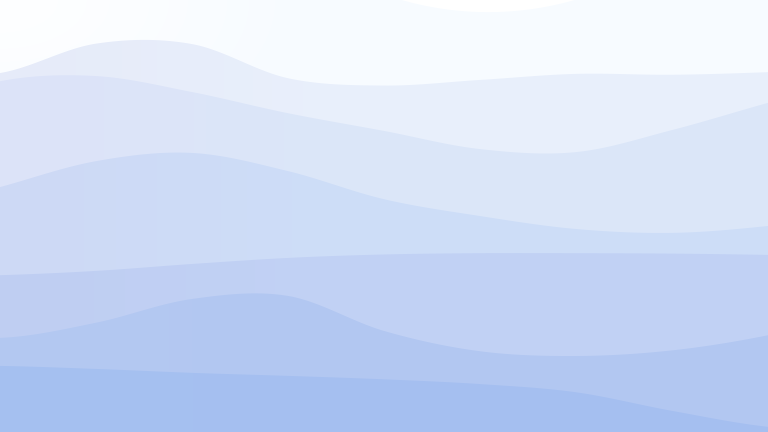
This background is drawn by a WebGL 2 fragment shader. Its source:

```glsl
#version 300 es
precision highp float;

uniform vec2 u_resolution;
out vec4 fragColor;

const float ASPECT = 16.0 / 9.0;
const float SPANS = 8.0;

// Catmull-Rom curve through evenly spaced heights, with one extra knot at each end
float ridgeHeight(float x, float knots[11]) {
    float position = clamp(x, 0.0, 0.9999) * SPANS;
    int i = int(position);
    float t = position - float(i);
    float a = knots[i], b = knots[i + 1], c = knots[i + 2], d = knots[i + 3];
    return b + 0.5 * t * (c - a + t * (2.0 * a - 5.0 * b + 4.0 * c - d
             + t * (3.0 * (b - c) + d - a)));
}

// Antialiased coverage from a signed distance, positive inside
float coverage(float distanceInside, float pixel) {
    return clamp(distanceInside / pixel + 0.5, 0.0, 1.0);
}

// Horizontal tint that settles into the right-hand colour
vec3 tint(vec3 left, vec3 right, float x) {
    return mix(left, right, smoothstep(0.0, 0.5, x));
}

// Fill everything below a ridge
vec3 addHill(vec3 base, vec2 uv, float knots[11], vec3 left, vec3 right, float pixel) {
    float inside = ridgeHeight(uv.x, knots) - uv.y;
    return mix(base, tint(left, right, uv.x), coverage(inside, pixel));
}

void main() {
    vec2 uv = gl_FragCoord.xy / u_resolution;
    float pixel = 1.0 / u_resolution.y;

    // Sky, slightly brighter in the upper left
    vec3 skyBlue = vec3(0.968, 0.984, 1.0);
    vec3 skyWhite = vec3(0.992, 0.996, 1.0);
    float skyGlow = 1.0 - smoothstep(0.0, 0.45, length(uv - vec2(0.0, 1.0)));
    vec3 color = mix(skyBlue, skyWhite, skyGlow);

    // White disc dipping in from above
    vec2 discOffset = vec2(uv.x * ASPECT, uv.y) - vec2(1.130, 1.699);
    color = mix(color, vec3(1.0), coverage(0.727 - length(discOffset), pixel));

    // Hills from far to near
    color = addHill(color, uv,
        float[11](0.826, 0.831, 0.899, 0.898, 0.819, 0.802, 0.815, 0.829, 0.827, 0.833, 0.843),
        vec3(0.902, 0.922, 0.976), vec3(0.910, 0.937, 0.984), pixel);
    color = addHill(color, uv,
        float[11](0.738, 0.812, 0.824, 0.787, 0.738, 0.697, 0.655, 0.648, 0.699, 0.762, 0.822),
        vec3(0.863, 0.890, 0.973), vec3(0.859, 0.902, 0.973), pixel);
    color = addHill(color, uv,
        float[11](0.507, 0.567, 0.627, 0.646, 0.604, 0.539, 0.500, 0.470, 0.461, 0.477, 0.507),
        vec3(0.804, 0.851, 0.961), vec3(0.804, 0.867, 0.969), pixel);
    color = addHill(color, uv,
        float[11](0.359, 0.363, 0.373, 0.389, 0.403, 0.411, 0.414, 0.414, 0.413, 0.410, 0.405),
        vec3(0.749, 0.808, 0.949), vec3(0.757, 0.820, 0.957), pixel);
    color = addHill(color, uv,
        float[11](0.236, 0.218, 0.253, 0.308, 0.315, 0.234, 0.187, 0.176, 0.189, 0.224, 0.278),
        vec3(0.702, 0.784, 0.945), vec3(0.698, 0.780, 0.945), pixel);
    color = addHill(color, uv,
        float[11](0.153, 0.153, 0.146, 0.137, 0.130, 0.122, 0.111, 0.092, 0.049, 0.012, 0.0),
        vec3(0.647, 0.753, 0.941), vec3(0.647, 0.749, 0.941), pixel);

    fragColor = vec4(color, 1.0);
}
```
